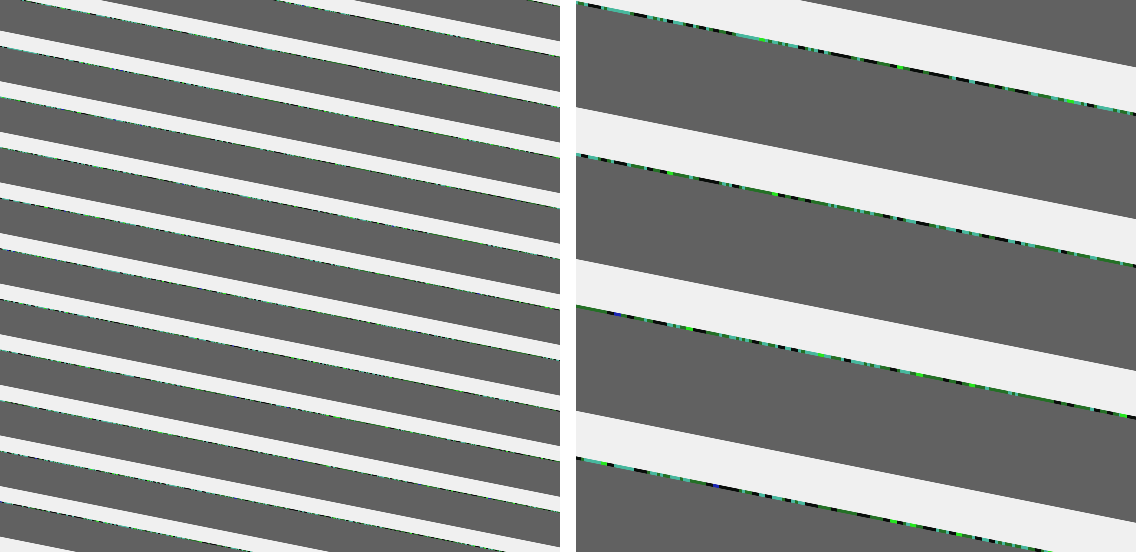
Left, the full canvas; right, a detail of the centre.
A WebGL 1 fragment shader for this pattern:

```glsl
precision highp float;
// Slanted pale stripes on grey, each with a thin speckled green lower edge.
uniform vec2 u_resolution;

// Lengths are in units of the canvas height.
const float PERIOD = 0.09167;      // vertical distance between stripes
const float SLOPE = 0.2;           // fall per unit of width
const float FIRST_TOP = 0.0554;    // first stripe's top edge at the left
const float STRIPE = 0.0275;       // vertical thickness of the pale stripe
const float EDGE = 0.00195;        // thickness of the speckled line
const float SPECK = 0.001984;      // length of one speck
const float SOFTNESS = 0.4;        // edge blur in output pixels

const vec3 GREY = vec3(0.38);
const vec3 PALE = vec3(0.94);
const vec3 TEAL = vec3(0.28, 0.72, 0.62);
const vec3 GREEN = vec3(0.14, 0.44, 0.15);
const vec3 BLACK = vec3(0.03, 0.05, 0.04);
const vec3 LIME = vec3(0.15, 0.90, 0.12);
const vec3 BLUE = vec3(0.10, 0.14, 0.70);

float hash(vec2 p) {
  return fract(sin(dot(p, vec2(127.1, 311.7))) * 43758.547);
}

// Slow drift between teal and green runs, with more teal to the left.
float tealShare(float x, float stripe) {
  float waves = sin(x * 23.0 + stripe * 2.4) + 0.6 * sin(x * 61.0 - stripe * 4.1);
  return clamp(0.62 - 0.55 * x + 0.22 * waves, 0.03, 0.85);
}

vec3 speckColor(float x, float stripe) {
  float cell = floor(x / SPECK);
  float pick = hash(vec2(cell, stripe));
  float wear = hash(vec2(floor(cell * 0.5), stripe + 37.0));
  vec3 color = pick < tealShare(x, stripe) ? TEAL : GREEN;
  color = wear < 0.27 ? BLACK : color;
  color = wear > 0.94 ? LIME : color;
  return wear > 0.985 ? BLUE : color;
}

// Antialiased step: 0 above the edge, 1 below it.
float below(float y, float edge) {
  float blur = SOFTNESS / u_resolution.y;
  return smoothstep(-blur, blur, y - edge);
}

void main() {
  vec2 p = gl_FragCoord.xy / u_resolution.y;

  // Distance down from the nearest stripe's top, wrapped within the grey gap.
  float gapHalf = 0.5 * (PERIOD - STRIPE - EDGE);
  float drop = 1.0 - p.y - FIRST_TOP - SLOPE * p.x + gapHalf;
  float stripe = floor(drop / PERIOD);
  float y = drop - stripe * PERIOD - gapHalf;

  vec3 color = mix(GREY, PALE, below(y, 0.0));
  color = mix(color, speckColor(p.x, stripe), below(y, STRIPE));
  color = mix(color, GREY, below(y, STRIPE + EDGE));
  gl_FragColor = vec4(color, 1.0);
}
```
